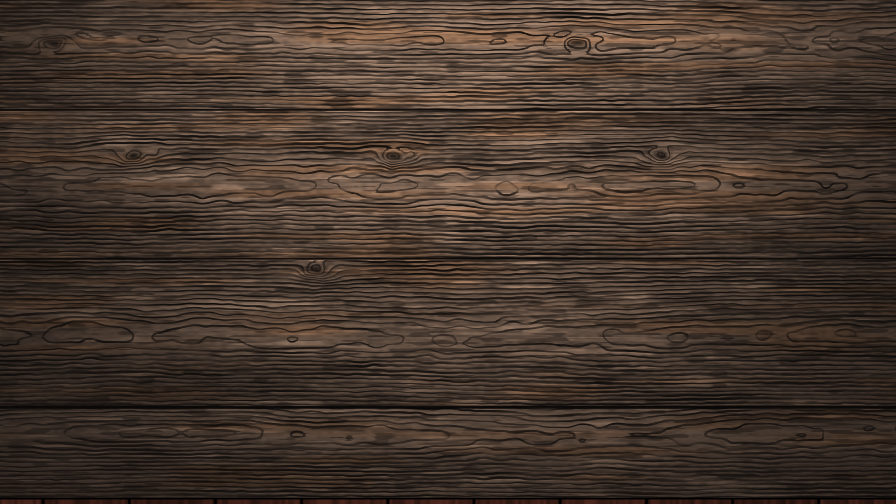
Give the GLSL for this texture, as a Shadertoy shader.

```glsl
// Dark stained timber boards with fine horizontal grain, lit from the upper centre.
// Growth rings are contours of a noisy cut through a log: fine lines near the
// board edges, long arched loops along its heart, and swirls around the knots.

#define BOARD_HEIGHT 0.295
#define LOWEST_SEAM 0.192
#define SEAM_WIDTH 0.0014
#define RING_DENSITY 122.0
#define LINE_WIDTH 0.0018
#define KNOT_COUNT 6
#define KNOT_SIZE 0.027
#define STRIP_HEIGHT 0.011
#define STRIP_SPACING 0.171
#define SHADOW vec3(0.050, 0.040, 0.036)
#define PALE vec3(0.63, 0.51, 0.425)
#define STRIP_RED vec3(0.23, 0.12, 0.09)

float hash(vec2 p) {
    vec3 q = fract(vec3(p.xyx) * 0.1031);
    q += dot(q, q.yzx + 33.33);
    return fract((q.x + q.y) * q.z);
}

// Value noise from -1 to 1
float noise(vec2 p) {
    vec2 cell = floor(p), f = fract(p);
    f = f * f * (3.0 - 2.0 * f);
    float low = mix(hash(cell), hash(cell + vec2(1, 0)), f.x);
    float high = mix(hash(cell + vec2(0, 1)), hash(cell + vec2(1, 1)), f.x);
    return 2.0 * mix(low, high, f.y) - 1.0;
}

vec2 knotCentre(float k) {
    return vec2(0.11 + 0.26 * k - 0.1 * mod(k, 2.0), 0.69 + 0.225 * cos(k * 1.5708));
}

void mainImage(out vec4 fragColor, in vec2 fragCoord) {
    vec2 p = fragCoord / iResolution.y;
    float aspect = iResolution.x / iResolution.y;
    float pixel = 1.0 / iResolution.y;

    // Board layout
    float row = (p.y - LOWEST_SEAM) / BOARD_HEIGHT + 1.0;
    float board = floor(row);
    float seamDistance = abs(row - floor(row + 0.5)) * BOARD_HEIGHT;
    vec2 seed = vec2(17.3, 41.7) * (board + 1.0);

    // Knots spread the grain apart and add tight rings of their own
    float bend = 0.0, knotRings = 0.0, knotCore = 0.0;
    vec2 ragged = 0.2 * vec2(noise(p * 45.0), noise(p * 45.0 + 7.0));
    for (int i = 0; i < KNOT_COUNT; i++) {
        vec2 centre = knotCentre(float(i));
        float sameBoard = 1.0 - step(0.5, abs(floor((centre.y - LOWEST_SEAM) / BOARD_HEIGHT + 1.0) - board));
        vec2 q = (p - centre) * vec2(0.5, 1.0) / KNOT_SIZE + ragged;
        float reach = dot(q, q);
        bend -= sameBoard * (p.y - centre.y) * 0.65 * exp(-reach);
        knotRings += sameBoard * exp(-reach * 3.0);
        knotCore += sameBoard * exp(-reach * 16.0);
    }

    // Wavy cut through the log
    float heart = board < 0.5 ? 0.82 : 0.48;
    float across = (row - board - heart) * BOARD_HEIGHT + bend;
    across += 0.006 * noise(p * vec2(2.2, 7.0) + seed);
    across += 0.0012 * noise(p * vec2(15.0, 32.0) + seed);
    across += 0.0008 * noise(p * vec2(60.0, 130.0) + seed);
    float depth = 0.026 + 0.017 * noise(vec2(p.x * 2.4, 0.5) + seed)
                + 0.006 * noise(p * vec2(8.0, 18.0) + seed)
                + 0.004 * noise(p * vec2(30.0, 60.0) + seed);
    float radius = sqrt(across * across + depth * depth);
    float ring = RING_DENSITY * (radius + 0.026 * knotRings);

    // Late-wood lines: broken along their length, dark below and lit above
    float slope = length(vec2(dFdx(ring), dFdy(ring))) * iResolution.y;
    float steep = smoothstep(0.0, 0.8, abs(across) / (radius + 0.001));
    float lineWidth = clamp(LINE_WIDTH * slope, 0.015, 0.25);
    lineWidth *= 1.0 + 0.45 * noise(p * vec2(6.0, 60.0) + seed);
    float blur = clamp(0.6 * slope * pixel, 0.02, 0.4);
    float phase = fract(ring) - 0.5;
    float line = 1.0 - smoothstep(lineWidth - blur, lineWidth + blur, abs(phase));
    float lineStrength = mix(0.50, 0.66, steep) + 0.20 * noise(p * vec2(4.0, 22.0) + seed);
    lineStrength += 0.28 * noise(p * vec2(13.0, 120.0) + seed);
    float relief = sin(6.2832 * phase) * steep;

    // Stain, fibres, dark pores and worn highlights
    float stain = noise(p * vec2(1.2, 10.0) + seed) + 0.5 * noise(p * vec2(3.0, 27.0) + seed);
    float fibre = noise(p * vec2(18.0, 260.0) + seed) + 0.7 * noise(p * vec2(90.0, 240.0));
    float pores = smoothstep(0.25, 0.6, noise(p * vec2(22.0, 230.0) + seed + 5.0));
    float worn = smoothstep(0.4, 0.8, noise(p * vec2(9.0, 150.0) + seed));
    float tone = 0.58 + 0.13 * stain + 0.10 * fibre + 0.24 * worn + 0.07 * relief;
    tone += 0.04 * exp(-across * across * 900.0) + 0.10 * (hash(seed) - 0.5);
    tone *= 1.0 - clamp(lineStrength, 0.1, 0.95) * line;
    tone *= 1.0 - 0.36 * pores;
    tone *= 1.0 - 0.75 * min(knotCore, 1.0);

    // Light pool, fading to the sides and the bottom
    vec2 away = (p - vec2(0.5 * aspect, 0.82)) * vec2(1.0, 1.05);
    float light = mix(0.27, 1.34, exp(-1.6 * dot(away, away)));
    vec3 colour = mix(SHADOW, PALE, clamp(tone * light, 0.0, 1.0));
    float warmth = smoothstep(0.0, 0.8, noise(p * vec2(4.0, 60.0) + seed + 9.0));
    colour *= mix(vec3(1), vec3(1.06, 0.98, 0.89), warmth);

    // Seams with chipped pale edges, the lowest one widest
    float chips = smoothstep(0.3, 0.8, noise(vec2(p.x * 13.0, board)));
    float edge = 1.0 - smoothstep(0.0, 0.001 + pixel, abs(seamDistance - 0.003));
    colour += PALE * 0.22 * light * chips * edge;
    float seamWidth = SEAM_WIDTH * (row < 1.5 ? 1.9 : 1.0);
    float seam = 1.0 - smoothstep(seamWidth - 0.5 * pixel, seamWidth + pixel, seamDistance);
    colour = mix(colour, SHADOW * 0.5, 0.88 * seam);

    // Reddish upright slats showing along the bottom
    float slat = p.x / STRIP_SPACING;
    float gap = abs(fract(slat) - 0.5) * STRIP_SPACING;
    vec3 strip = STRIP_RED * (0.75 + 0.4 * hash(vec2(floor(slat + 0.5), 3.0)) + 0.25 * noise(p * vec2(160.0, 20.0)));
    strip *= smoothstep(0.001, 0.003 + pixel, gap);
    strip *= 1.0 - smoothstep(STRIP_HEIGHT - 0.004, STRIP_HEIGHT, p.y);
    colour = mix(strip, colour, smoothstep(STRIP_HEIGHT, STRIP_HEIGHT + 1.5 * pixel, p.y));

    fragColor = vec4(clamp(colour, 0.0, 1.0), 1.0);
}
```
